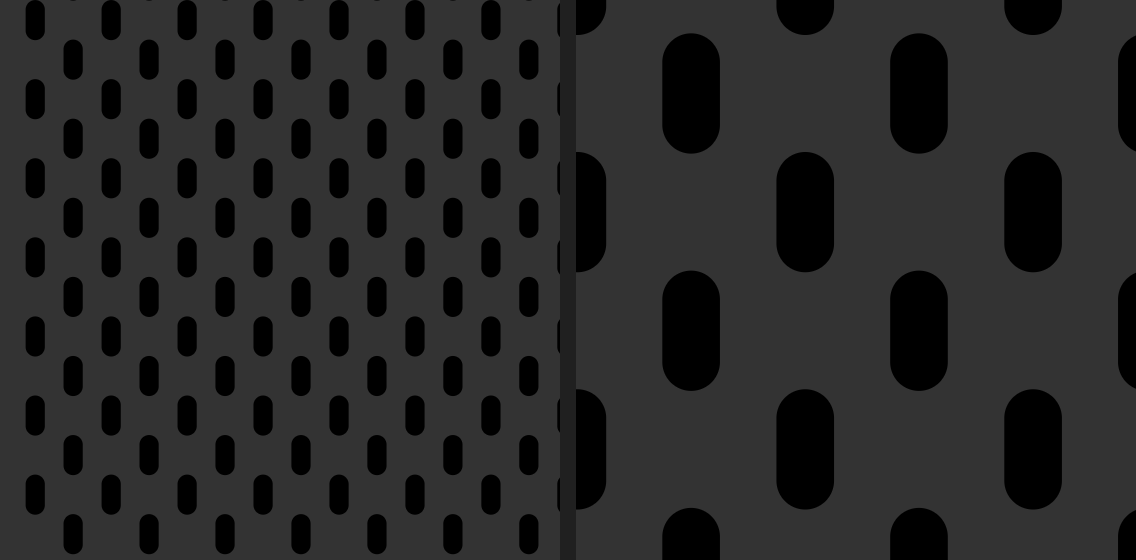
Left, the full canvas; right, a detail of the centre.
Write a WebGL 2 fragment shader that draws this pattern.

```glsl
#version 300 es
precision highp float;
// Dark sheet perforated with upright round-ended slots in staggered rows.
// Two interleaved lattices of capsule distance functions are joined;
// both lattices begin inside the left and lower edges of the sheet.

#define PERIOD vec2(0.13563, 0.14123)       // spacing within one lattice
#define FIRST_SLOT vec2(0.1306, 0.0461)     // lower-left slot centre
#define STAGGER vec2(-0.0677, 0.07061)      // shift to the second lattice
#define SLOT_HALF_SIZE vec2(0.01715, 0.0358)
#define SHEET_COLOR vec3(0.2)
#define SLOT_COLOR vec3(0.0)

uniform vec2 u_resolution;
out vec4 fragColor;

// Signed distance to an upright capsule centred on the origin
float slotDistance(vec2 p) {
    float radius = SLOT_HALF_SIZE.x;
    float straightHalf = SLOT_HALF_SIZE.y - radius;
    p.y -= clamp(p.y, -straightHalf, straightHalf);
    return length(p) - radius;
}

// Distance to the nearest slot of a lattice that starts at firstCentre
float latticeDistance(vec2 p, vec2 firstCentre) {
    vec2 q = p - firstCentre;
    vec2 cell = max(floor(q / PERIOD + 0.5), 0.0);
    return slotDistance(q - cell * PERIOD);
}

void main() {
    vec2 uv = gl_FragCoord.xy / u_resolution;
    float pixel = 1.0 / min(u_resolution.x, u_resolution.y);

    // Staggered slots
    float dist = min(latticeDistance(uv, FIRST_SLOT),
                     latticeDistance(uv, FIRST_SLOT + STAGGER));

    // One-pixel smooth edge
    float slotMask = clamp(0.5 - dist / pixel, 0.0, 1.0);
    fragColor = vec4(mix(SHEET_COLOR, SLOT_COLOR, slotMask), 1.0);
}
```
